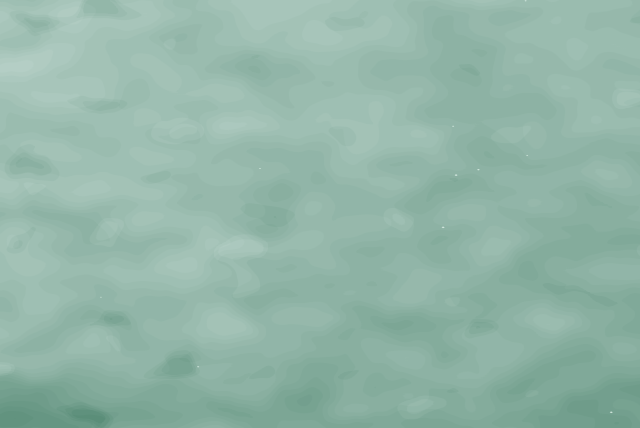
A Shadertoy shader for this texture:

```glsl
// A calm green wash of flat, overlapping paint patches, lighter at the upper left.
// Stretched, warped gradient noise is added to a broad slope and cut into flat
// tone steps; sparse dark and pale dabs and a few tiny specks lie on top.

const vec3 DEEP_GREEN = vec3(0.25, 0.48, 0.385);
const vec3 PALE_GREEN = vec3(0.72, 0.82, 0.785);
const vec3 SPECK_COLOR = vec3(0.88, 0.95, 0.92);

const float MID_TONE = 0.578;        // tones are measured in the red channel
const vec2 TONE_SLOPE = vec2(-0.070, 0.085);
const float TONE_STEP = 0.017;
const float DAB_STEP = 0.026;

const vec2 BROAD_SCALE = vec2(3.2, 6.5);
const vec2 PATCH_SCALE = vec2(7.5, 15.0);
const vec2 DAB_SCALE = vec2(6.0, 11.0);
const float BROAD_DEPTH = 0.075;
const float PATCH_DEPTH = 0.070;
const float DARK_DEPTH = 0.095;
const float LIGHT_DEPTH = 0.055;
const float CORNER_DEPTH = 0.17;

const int SPECK_COUNT = 10;
const float SPECK_RADIUS = 0.0022;

vec2 hash2(vec2 cell) {
    vec3 h = fract(cell.xyx * vec3(0.1031, 0.1030, 0.0973));
    h += dot(h, h.yzx + 33.33);
    return fract((h.xx + h.yz) * h.zy);
}

float cornerSlope(vec2 cell, vec2 corner, vec2 offset) {
    vec2 gradient = hash2(cell + corner) * 2.0 - 1.0;
    return dot(gradient, offset - corner);
}

// Gradient noise, roughly -0.7 to 0.7
float noise(vec2 p) {
    vec2 cell = floor(p);
    vec2 f = p - cell;
    vec2 u = f * f * f * (f * (f * 6.0 - 15.0) + 10.0);
    float low = mix(cornerSlope(cell, vec2(0.0, 0.0), f),
                    cornerSlope(cell, vec2(1.0, 0.0), f), u.x);
    float high = mix(cornerSlope(cell, vec2(0.0, 1.0), f),
                     cornerSlope(cell, vec2(1.0, 1.0), f), u.x);
    return 1.2 * mix(low, high, u.y);
}

// Two sizes of wobble give the patches their lobed outlines
vec2 warp(vec2 p) {
    vec2 coarse = vec2(noise(p * 7.0 + 31.0), noise(p * 7.0 + 67.0));
    vec2 fine = vec2(noise(p * 22.0 + 113.0), noise(p * 22.0 + 151.0));
    return p + coarse * vec2(0.050, 0.030) + fine * vec2(0.018, 0.010);
}

// Flat steps with edges about one pixel wide
float posterize(float tone, float stepSize) {
    float level = tone / stepSize;
    float edge = clamp(fwidth(level) * 1.2, 0.001, 1.0);
    float base = floor(level);
    return (base + smoothstep(1.0 - edge, 1.0, level - base)) * stepSize;
}

float washTone(vec2 uv, vec2 p) {
    float tone = MID_TONE + dot(TONE_SLOPE, uv - 0.5);
    tone += BROAD_DEPTH * noise(p * BROAD_SCALE + 5.0);
    tone += PATCH_DEPTH * noise(p * PATCH_SCALE + 43.0);
    tone -= 0.035 * smoothstep(0.16, 0.0, p.y);
    vec2 corner = (p - vec2(0.07, 0.0)) * vec2(6.0, 10.0);
    return tone - CORNER_DEPTH * exp(-dot(corner, corner));
}

float dabTone(vec2 uv, vec2 p) {
    float edgeWeight = max(smoothstep(0.35, 0.0, uv.x), smoothstep(0.5, 0.0, uv.y));
    float dark = smoothstep(0.30, 0.62, noise(p * DAB_SCALE + 89.0));
    float light = smoothstep(0.30, 0.58, noise(p * DAB_SCALE + 197.0));
    return light * LIGHT_DEPTH - dark * DARK_DEPTH * mix(0.5, 1.0, edgeWeight);
}

float specks(vec2 p, float aspect, float pixel) {
    float cover = 0.0;
    for (int i = 0; i < SPECK_COUNT; i++) {
        vec2 place = hash2(vec2(float(i) + 3.0, 17.0)) * vec2(aspect, 1.0);
        float size = SPECK_RADIUS * mix(0.4, 1.0, hash2(vec2(float(i), 71.0)).x);
        float dist = length((p - place) * vec2(0.8, 1.2)) - size;
        cover = max(cover, 1.0 - smoothstep(-pixel, pixel, dist));
    }
    return cover;
}

void mainImage(out vec4 fragColor, in vec2 fragCoord) {
    vec2 uv = fragCoord / iResolution.xy;
    vec2 p = fragCoord / iResolution.y;
    vec2 painted = warp(p);

    // Flat wash, then the dabs over it
    float tone = posterize(washTone(uv, painted), TONE_STEP) + 0.5 * TONE_STEP;
    tone += posterize(dabTone(uv, painted) + 0.5 * DAB_STEP, DAB_STEP);

    float paleness = (tone - DEEP_GREEN.r) / (PALE_GREEN.r - DEEP_GREEN.r);
    vec3 color = mix(DEEP_GREEN, PALE_GREEN, clamp(paleness, 0.0, 1.0));

    float aspect = iResolution.x / iResolution.y;
    float glint = specks(p, aspect, 0.7 / iResolution.y);
    color = mix(color, SPECK_COLOR, 0.8 * glint);
    fragColor = vec4(color, 1.0);
}
```
